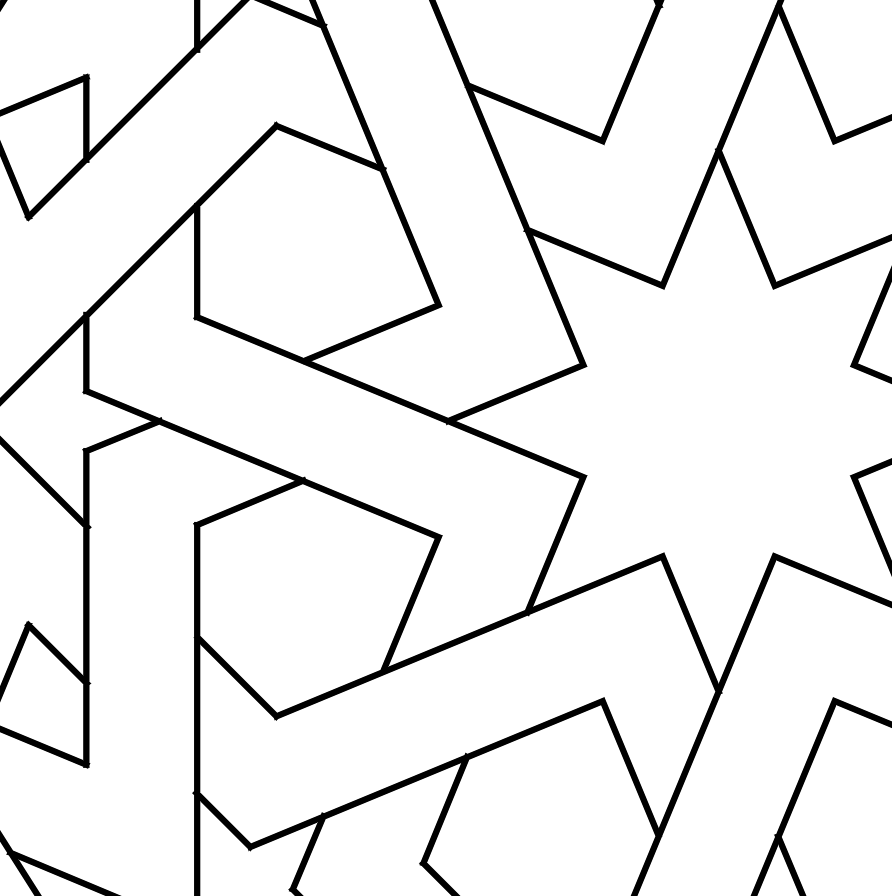
Reproduce this pattern procedurally as a Shadertoy shader.

```glsl
// Interlaced straps around an eight-pointed star, outlined in black on white.
// The strap edges of one sector are square-capped strokes; eight turns of
// 45 degrees about the star centre complete the over-and-under weave.

// Square-capped distance to the segment a-b
float stroke(vec2 p, vec2 a, vec2 b) {
    vec2 along = b - a;
    float len = length(along);
    along /= len;
    vec2 q = p - 0.5 * (a + b);
    q = abs(vec2(dot(q, along), dot(q, vec2(-along.y, along.x))));
    return max(q.x - 0.5 * len, q.y);
}

// Two strokes joined at b
float bend(vec2 p, vec2 a, vec2 b, vec2 c) {
    return min(stroke(p, a, b), stroke(p, b, c));
}

// Edges of the strap that leaves the star and passes under its neighbour
float risingStrap(vec2 p) {
    vec2 starTip = vec2(-0.1510, -0.0625);
    vec2 innerTip = vec2(-0.3125, -0.1295);
    vec2 nearElbow = vec2(-0.5820, 0.1160);
    vec2 farElbow = vec2(-0.7057, 0.0335);

    float d = bend(p, vec2(-0.2135, -0.2135), starTip, nearElbow);
    d = min(d, stroke(p, nearElbow, vec2(-0.5820, 0.2400)));
    d = min(d, bend(p, vec2(-0.3743, -0.2790), innerTip, farElbow));
    d = min(d, stroke(p, farElbow, vec2(-0.7057, 0.1185)));

    // Reappears beyond the crossing and folds outward
    d = min(d, bend(p, vec2(-0.7057, 0.2917), vec2(-0.7057, 0.3835),
                    vec2(-0.8138, 0.3386)));
    return min(d, stroke(p, vec2(-0.5820, 0.4145), vec2(-0.5820, 0.5690)));
}

// Edges of the strap that emerges from below and runs over its neighbour
float fallingStrap(vec2 p) {
    vec2 nearElbow = vec2(-0.5820, -0.1160);
    vec2 nearFold = vec2(-0.5820, -0.5690);
    vec2 farElbow = vec2(-0.7057, -0.0335);
    vec2 farFold = vec2(-0.7057, -0.3835);

    float d = bend(p, vec2(-0.4635, -0.0664), nearElbow, nearFold);
    d = min(d, stroke(p, nearFold, vec2(-0.7904, -0.4818)));
    d = min(d, bend(p, vec2(-0.6237, 0.0), farElbow, farFold));
    return min(d, stroke(p, farFold, vec2(-0.8138, -0.3386)));
}

// Outer edges where the next rosette begins
float outerEdges(vec2 p) {
    p.y = -abs(p.y);
    return stroke(p, vec2(-0.8140, -0.4440), vec2(-0.7550, -0.5370));
}

void mainImage(out vec4 fragColor, in vec2 fragCoord) {
    float pixel = 1.0 / iResolution.y;
    vec2 p = fragCoord * pixel - vec2(0.8021, 0.5300);

    // Turn the sector through the full circle
    mat2 eighthTurn = mat2(0.707107, 0.707107, -0.707107, 0.707107);
    float d = 1.0;
    for (int i = 0; i < 8; i++) {
        d = min(d, min(risingStrap(p), fallingStrap(p)));
        d = min(d, outerEdges(p));
        p = eighthTurn * p;
    }

    // Ink with a one-pixel soft edge
    float paper = smoothstep(-0.6 * pixel, 0.6 * pixel, d - 0.0035);
    fragColor = vec4(vec3(paper), 1.0);
}
```
